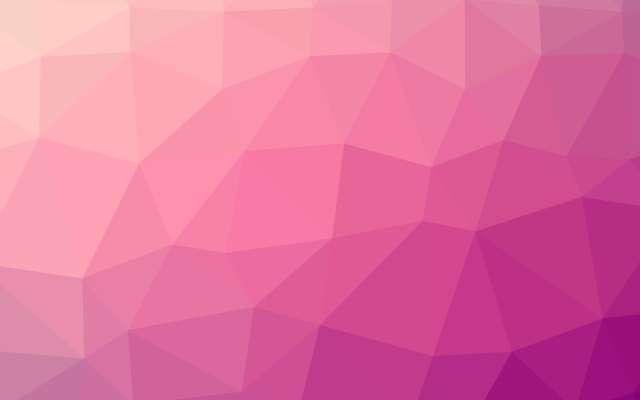
Write a WebGL 1 fragment shader that draws this background.

```glsl
precision highp float;
// Low-poly backdrop: flat triangular facets fading from pale peach to deep magenta.

uniform vec2 u_resolution;

const vec2 GRID = vec2(7.68, 4.8); // canvas size in mesh cells, y pointing down

// Mesh joint in column i of a row; each row sways on its own waves.
vec2 joint(float i, float row) {
  if (row < -0.5) return vec2(i + 0.6, -1.0);
  if (row < 0.5) return vec2(i + 0.6 + 0.15 * sin(0.9 * i - 1.2), 0.06 + 0.08 * cos(1.2 * i - 2.4));
  if (row < 1.5) return vec2(i + 0.6 + 0.12 * sin(0.9 * i - 1.2), 0.79 + 0.28 * cos(2.1 * (i - 2.05)));
  if (row < 2.5) return vec2(i + 0.8 + 0.38 * sin(0.7 * (i - 1.5)), 1.83 - 0.18 * cos(2.4 * i));
  if (row < 3.5) return vec2(i + 0.92 + 0.22 * cos(2.09 * (i - 0.6)), 3.18 - 0.11 * i + 0.16 * cos(2.6 * i));
  if (row < 4.5) {
    float zigzag = 0.28 * (1.0 - i / 6.0) * cos(3.1416 * i);
    return vec2(i + 0.98 + 0.25 * sin(0.5 * (i - 3.0)) + zigzag, 4.0 + 0.32 * cos(1.35 * (i - 4.4)));
  }
  if (row < 5.5) return vec2(i + 0.75 + 0.15 * cos(3.1416 * i), 4.95 - 0.25 * cos(1.2 * (i - 2.0)));
  return vec2(i + 0.8, 6.2);
}

// Smooth colour field: four corners, with a rosy swell towards the middle.
vec3 blush(vec2 p) {
  vec2 uv = clamp(p / GRID, 0.0, 1.0);
  vec3 top = mix(vec3(1.0, 0.85, 0.79), vec3(0.75, 0.43, 0.60), uv.x);
  vec3 bottom = mix(vec3(0.78, 0.50, 0.65), vec3(0.53, 0.0, 0.46), uv.x);
  vec3 color = mix(top, bottom, uv.y);
  vec2 swell = uv * (1.0 - uv);
  color.r += 0.36 * (swell.x + swell.y);
  return min(color, vec3(0.99, 1.0, 1.0));
}

float cross2(vec2 a, vec2 b) {
  return a.x * b.y - a.y * b.x;
}

// Signed distance from the line a-b.
float side(vec2 p, vec2 a, vec2 b) {
  return cross2(normalize(b - a), p - a);
}

// Flat facet colour in rgb, premultiplied by its soft coverage in a.
vec4 facet(vec2 p, vec2 a, vec2 b, vec2 c, float pixel) {
  float turn = sign(cross2(b - a, c - a));
  float inside = min(min(turn * side(p, a, b), turn * side(p, b, c)), turn * side(p, c, a));
  float cover = clamp(0.5 + inside / pixel, 0.0, 1.0);
  vec2 center = (a + b + c) / 3.0;
  float tint = 0.015 * sin(dot(center, vec2(12.9, 38.2)));
  return vec4(blush(center) + tint, 1.0) * cover;
}

void main() {
  vec2 uv = gl_FragCoord.xy / u_resolution;
  vec2 p = vec2(uv.x, 1.0 - uv.y) * GRID;
  float pixel = GRID.y / u_resolution.y;
  vec4 sum = vec4(blush(p), 1.0) * 0.0001;

  // Visit nearby cells, splitting each along its shorter diagonal.
  for (int r = -1; r < 6; r++) {
    for (int k = 0; k < 4; k++) {
      float row = float(r);
      float i = floor(p.x) - float(k);
      vec2 a = joint(i, row);
      vec2 b = joint(i + 1.0, row);
      vec2 c = joint(i, row + 1.0);
      vec2 d = joint(i + 1.0, row + 1.0);
      if (distance(b, c) < distance(a, d)) {
        sum += facet(p, a, b, c, pixel) + facet(p, b, d, c, pixel);
      } else {
        sum += facet(p, a, b, d, pixel) + facet(p, a, d, c, pixel);
      }
    }
  }
  gl_FragColor = vec4(clamp(sum.rgb / sum.a, 0.0, 1.0), 1.0);
}
```
